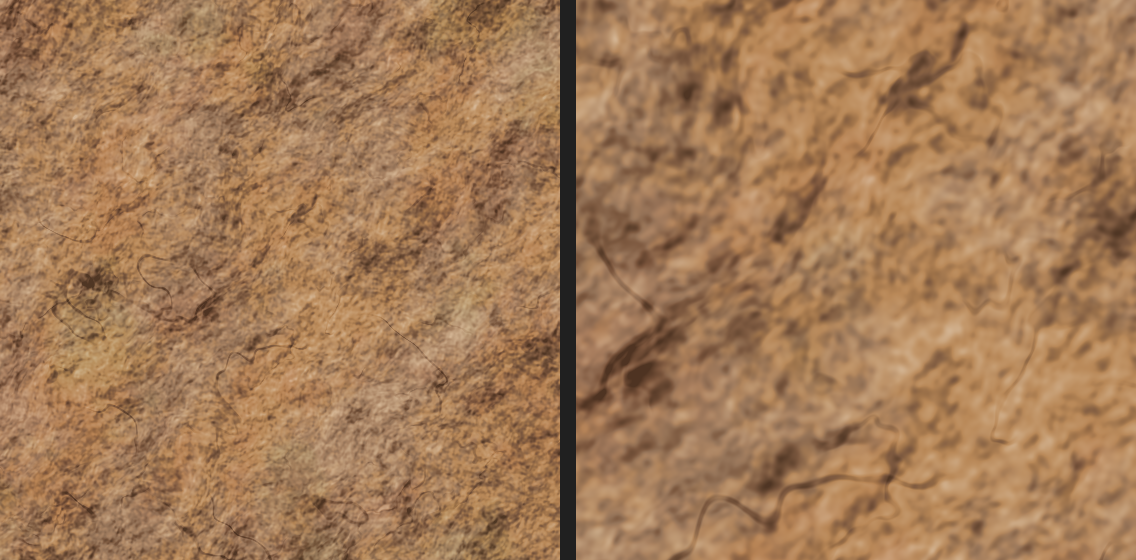
Left, the full canvas; right, a detail of the centre.
Reproduce this texture procedurally as a Shadertoy shader.

```glsl
float hash(vec2 cell) {
    uvec2 u = uvec2(ivec2(cell)) * uvec2(1597u, 3812u);
    uint n = (u.x ^ (u.y + 7919u)) * 747796405u;
    n = ((n >> 15) ^ n) * 277803737u;
    n = ((n >> 13) ^ n) * 26699u;
    return float((n >> 8) & 65535u) / 65535.0;
}

float noise(vec2 p) {
    vec2 i = floor(p), f = p - i;
    f = f * f * (3.0 - 2.0 * f);
    return mix(mix(hash(i), hash(i + vec2(1, 0)), f.x),
               mix(hash(i + vec2(0, 1)), hash(i + vec2(1, 1)), f.x), f.y);
}

vec2 rotate(vec2 p, float angle) {
    float c = cos(angle), s = sin(angle);
    return vec2(c * p.x + s * p.y, c * p.y - s * p.x);
}

// Fractal noise normalised to 0..1, each octave slightly turned
float fbm(vec2 p, int octaves, float gain) {
    float sum = 0.0, total = 0.0, amp = 1.0;
    for (int i = 0; i < octaves; i++) {
        sum += amp * noise(p);
        total += amp;
        amp *= gain;
        p = rotate(p, 0.22) * 2.03 + vec2(17.3, 41.7);
    }
    return sum / total;
}

vec2 warp(vec2 p, float freq, float amount) {
    return p + amount * (vec2(fbm(p * freq, 2, 0.5),
                              fbm(p * freq + 57.0, 2, 0.5)) - 0.5);
}

// Coordinates stretched along the diagonal bedding of the rock
vec2 bedding(vec2 p, float stretch) {
    return rotate(p, 0.75) * vec2(1.0 / stretch, 1.0);
}

float surfaceHeight(vec2 p) {
    return fbm(bedding(p, 1.4) * 30.0 + 9.0, 4, 0.68);
}

// Thin broken lines along the middle level of a noise field
float cracks(vec2 p, float freq, float width, float rarity) {
    float level = abs(fbm(p * freq, 4, 0.5) - 0.5);
    float present = smoothstep(rarity, rarity + 0.12, fbm(p * freq * 0.8 + 83.0, 3, 0.5));
    return (1.0 - smoothstep(0.2 * width, width, level)) * present;
}

float ramp(float from, float to, float x) {
    return clamp((x - from) / (to - from), 0.0, 1.0);
}

// Stone colour from shadow to highlight, with a warm or muted hue
vec3 stoneColor(float tone, float warmth) {
    vec3 shadow = vec3(0.31, 0.21, 0.14);
    vec3 brown  = vec3(0.49, 0.35, 0.25);
    vec3 earth  = mix(vec3(0.58, 0.45, 0.345), vec3(0.61, 0.44, 0.28), warmth);
    vec3 body   = mix(vec3(0.665, 0.515, 0.39), vec3(0.725, 0.535, 0.345), warmth);
    vec3 pale   = mix(vec3(0.74, 0.605, 0.475), vec3(0.765, 0.595, 0.42), warmth);
    vec3 glint  = vec3(0.83, 0.71, 0.58);
    vec3 c = mix(shadow, brown, ramp(-0.25, 0.13, tone));
    c = mix(c, earth, ramp(0.13, 0.35, tone));
    c = mix(c, body, ramp(0.35, 0.57, tone));
    c = mix(c, pale, ramp(0.57, 0.84, tone));
    return mix(c, glint, ramp(0.84, 1.25, tone));
}

void mainImage(out vec4 fragColor, in vec2 fragCoord) {
    vec2 p = fragCoord / iResolution.y;
    vec2 bent = warp(p, 9.0, 0.035);
    vec2 crumbled = warp(bent, 45.0, 0.007);

    // Broad stains, rough clumps and fine grain
    float broad = fbm(bedding(bent, 1.7) * 8.0, 4, 0.6) - 0.5;
    float rough = fbm(bedding(crumbled, 1.5) * 28.0 + 31.0, 4, 0.85) - 0.5;
    float grain = fbm(rotate(p, 0.4) * 105.0, 2, 1.0) - 0.5;

    // Relief lit from the upper left
    vec2 toLight = 0.0055 * normalize(vec2(-0.45, 0.9));
    float relief = surfaceHeight(crumbled) - surfaceHeight(crumbled + toLight);

    // Dark pits gather in the stained areas
    float pits = smoothstep(0.57, 0.74, fbm(bedding(crumbled, 1.4) * 24.0 + 63.0, 4, 0.75) - 0.3 * broad);

    // Long fractures cross the bedding, short ones follow the clumps
    vec2 acrossBedding = rotate(bent, -0.75) * vec2(0.6, 1.0);
    float fractures = cracks(acrossBedding + 3.0, 7.0, 0.014, 0.56);
    float fissures = cracks(bedding(crumbled, 1.3) + 5.0, 17.0, 0.035, 0.50);

    float tone = 0.54 + 0.6 * broad + 0.75 * rough + 0.65 * grain + 1.7 * relief;
    tone -= 0.28 * pits + 0.36 * fractures + 0.25 * fissures;

    // Muted and rusty regions, mottled at a smaller scale
    float hue = fbm(bedding(bent, 1.5) * 8.0 + 71.0, 5, 0.7) + 0.3 * grain;
    float warmth = smoothstep(0.30, 0.68, hue);
    vec3 color = stoneColor(tone, warmth);

    // Mauve and rust stains, then faint olive weathering
    float stain = smoothstep(0.48, 0.70, fbm(bedding(bent, 1.4) * 10.0 + 23.0, 4, 0.65));
    float olive = smoothstep(0.52, 0.72, fbm(bent * 6.0 + 47.0, 4, 0.6));
    color *= mix(vec3(1.0), vec3(0.99, 0.95, 0.94), stain);
    color *= mix(vec3(1.0), vec3(0.97, 1.0, 0.96), olive);
    fragColor = vec4(color, 1.0);
}
```
